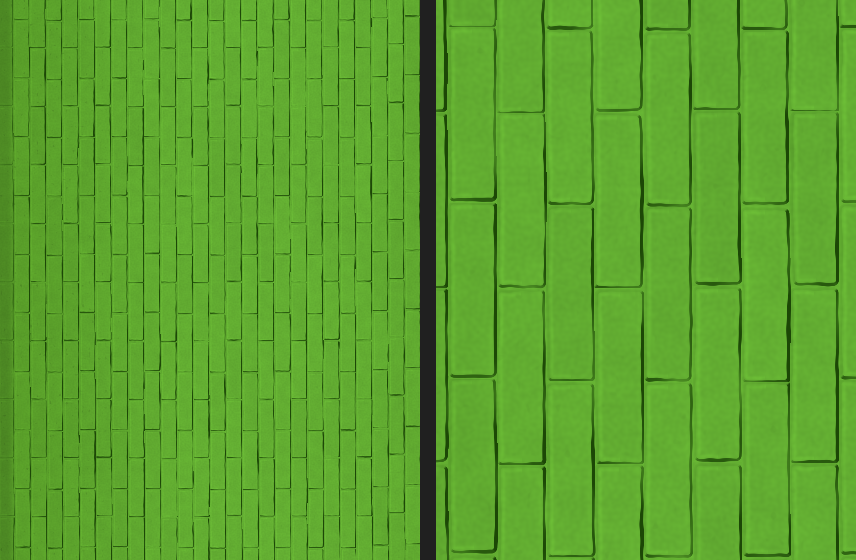
Left, the full canvas; right, a detail of the centre.
This texture is drawn by a Shadertoy shader. Its source:

```glsl
// Green painted brick wall with upright bricks in staggered columns.

float hash(vec2 p) {
    p = fract(p * vec2(0.1031, 0.1137));
    p += dot(p, p.yx + 33.33);
    return fract((p.x + p.y) * p.x * 17.3);
}

vec2 randomGradient(vec2 cell) {
    float angle = 6.2832 * hash(cell + 57.0);
    return vec2(cos(angle), sin(angle));
}

float gradientNoise(vec2 p) {
    vec2 i = floor(p), f = fract(p);
    vec2 u = f * f * f * (f * (f * 6.0 - 15.0) + 10.0);
    vec2 e = vec2(1.0, 0.0);
    float a = dot(randomGradient(i), f);
    float b = dot(randomGradient(i + e), f - e);
    float c = dot(randomGradient(i + e.yx), f - e.yx);
    float d = dot(randomGradient(i + 1.0), f - 1.0);
    return mix(mix(a, b, u.x), mix(c, d, u.x), u.y);
}

float roundedBox(vec2 p, vec2 halfSize, float radius) {
    vec2 e = abs(p) - halfSize + radius;
    return length(max(e, 0.0)) + min(max(e.x, e.y), 0.0) - radius;
}

void mainImage(out vec4 fragColor, in vec2 fragCoord) {
    vec2 uv = fragCoord / iResolution.xy;
    float pixel = 25.8 / iResolution.x;
    vec2 p = fragCoord * pixel; // one unit is one column

    // Slightly leaning columns; every other one is shifted by half a brick
    float x = p.x - 0.9 + 0.1 * uv.y + 0.04 * gradientNoise(p * vec2(0.8, 0.5));
    float column = floor(x);
    float shift = 0.206 + 0.53 * mod(column, 2.0)
                + 0.03 * (hash(vec2(column + 9.0, 3.0)) - 0.5)
                + 0.08 * smoothstep(20.0, 24.0, column);
    float y = p.y / 3.6 - shift;
    vec2 id = vec2(column, floor(y)) + 20.0;

    // Brick outline with uneven size, position and edge
    vec2 q = (vec2(fract(x), fract(y)) - 0.5) * vec2(1.0, 3.6);
    q += (vec2(hash(id), hash(id + 71.0)) - 0.5) * vec2(0.035, 0.06);
    vec2 halfSize = vec2(0.445, 1.745) + 0.02 * (hash(id + 31.0) - 0.5);
    float d = roundedBox(q, halfSize, 0.07) + 0.025 * gradientNoise(p * vec2(4.0, 2.5));

    // Broad light across the wall, duller to the left
    float light = smoothstep(-0.05, 0.5, uv.x) - 0.2 * smoothstep(0.85, 1.0, uv.x);
    light += 0.12 * gradientNoise(p * 0.18);
    vec3 color = mix(vec3(0.345, 0.615, 0.158), vec3(0.386, 0.677, 0.194), light);
    color *= 1.0 - 0.13 * (1.0 - smoothstep(0.015, 0.04, uv.x));

    // Brick tone, blotches and fine paint grain
    color *= 1.0 + 0.03 * (hash(id + 13.0) - 0.5);
    color *= 1.0 + 0.035 * gradientNoise(p * 1.7) + 0.045 * gradientNoise(p * 9.0);
    float pit = smoothstep(0.38, 0.55, gradientNoise(p * vec2(5.0, 4.0) + 40.0));
    color *= 1.0 - 0.1 * pit * (1.0 - 0.7 * smoothstep(0.1, 0.4, uv.x));

    // Shadow follows the outline, deepest at the right and lower edges
    vec2 edge = abs(q) - halfSize;
    float upright = smoothstep(-0.04, 0.04, edge.x - edge.y);
    float sideDepth = mix(0.08, 1.0, step(0.0, q.x));
    float endDepth = mix(0.75, 0.08, step(0.0, q.y));
    float depth = mix(endDepth, sideDepth, upright);
    float wear = gradientNoise(vec2(x * 1.3, p.y * 0.7) + 15.0);
    depth *= clamp(0.85 + 1.0 * wear, 0.25, 1.1);
    depth *= mix(0.35, 1.0, smoothstep(0.0, 0.06, uv.x));
    float width = 0.026 + 0.035 * max(wear, 0.0);
    float shadow = 1.0 - smoothstep(width - 0.4 * pixel, width + 0.5 * pixel, abs(d - 0.025));

    // Lit joint and rim beside the shadow
    float joint = smoothstep(-pixel, pixel, d - 0.03);
    float rim = exp(-pow((d + 0.06) / 0.04, 2.0)) * mix(1.0, 0.3, step(0.0, q.x));
    color *= 1.0 + 0.02 * joint + 0.06 * rim;
    color = mix(color, vec3(0.11, 0.28, 0.025), clamp(shadow * depth, 0.0, 1.0));

    fragColor = vec4(color, 1.0);
}
```
